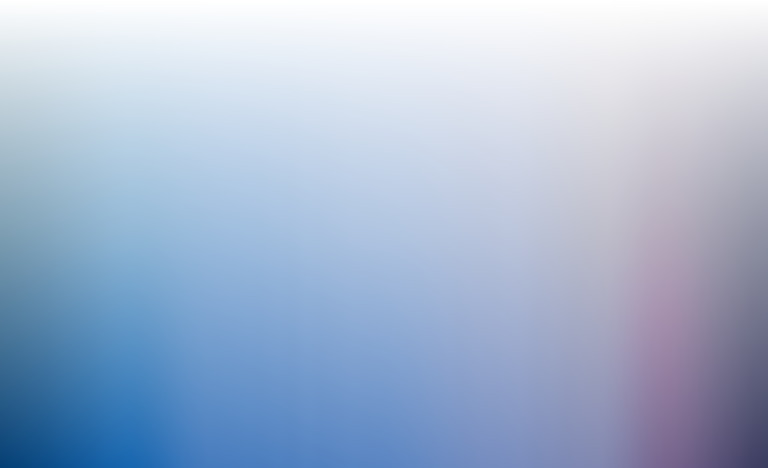
Give the GLSL for this background, as a Shadertoy shader.

```glsl
float hash(float n) {
    return fract(sin(n * 127.1) * 43758.5453);
}

// Gently eased ramp from a to b
float ramp(float a, float b, float x) {
    float t = clamp((x - a) / (b - a), 0.0, 1.0);
    return mix(t, smoothstep(0.0, 1.0, t), 0.4);
}

// Smooth one-dimensional noise
float noise(float x) {
    float cell = floor(x);
    return mix(hash(cell), hash(cell + 1.0), smoothstep(0.0, 1.0, fract(x)));
}

// Saturated colours along the lower edge
vec3 lowerColour(float x) {
    vec3 c = vec3(0.02, 0.25, 0.46);
    c = mix(c, vec3(0.09, 0.40, 0.69), ramp(0.00, 0.17, x));
    c = mix(c, vec3(0.27, 0.48, 0.74), ramp(0.17, 0.27, x));
    c = mix(c, vec3(0.35, 0.52, 0.76), ramp(0.27, 0.50, x));
    c = mix(c, vec3(0.46, 0.55, 0.75), ramp(0.50, 0.64, x));
    c = mix(c, vec3(0.50, 0.53, 0.69), ramp(0.64, 0.78, x));
    c = mix(c, vec3(0.46, 0.39, 0.55), ramp(0.78, 0.87, x));
    return mix(c, vec3(0.22, 0.23, 0.37), ramp(0.87, 1.00, x));
}

// Softer colours across the middle
vec3 middleColour(float x) {
    vec3 c = vec3(0.49, 0.62, 0.70);
    c = mix(c, vec3(0.57, 0.72, 0.84), ramp(0.00, 0.17, x));
    c = mix(c, vec3(0.62, 0.74, 0.87), ramp(0.17, 0.30, x));
    c = mix(c, vec3(0.69, 0.77, 0.88), ramp(0.30, 0.50, x));
    c = mix(c, vec3(0.73, 0.77, 0.86), ramp(0.50, 0.66, x));
    c = mix(c, vec3(0.74, 0.74, 0.79), ramp(0.66, 0.79, x));
    c = mix(c, vec3(0.69, 0.67, 0.73), ramp(0.79, 0.87, x));
    return mix(c, vec3(0.56, 0.57, 0.64), ramp(0.87, 1.00, x));
}

void mainImage(out vec4 fragColor, in vec2 fragCoord) {
    vec2 uv = fragCoord / iResolution.xy;

    // Vertical blend, fading to white at the top
    float rise = clamp(uv.y * 2.0, 0.0, 1.0);
    float fade = clamp(uv.y * 2.0 - 1.0, 0.0, 1.0);
    vec3 colour = mix(lowerColour(uv.x), middleColour(uv.x), rise);
    colour = mix(colour, vec3(1.0), fade * mix(0.84, 1.0, fade));

    // Rose glow at the lower right
    vec2 glowOffset = (uv - vec2(0.86, 0.32)) / vec2(0.055, 0.22);
    colour += vec3(0.035, -0.01, 0.01) * exp(-dot(glowOffset, glowOffset));

    // Faint vertical streaks
    colour += (noise(uv.x * 50.0) - 0.5) * 0.008 * (1.0 - uv.y);

    fragColor = vec4(clamp(colour, 0.0, 1.0), 1.0);
}
```
